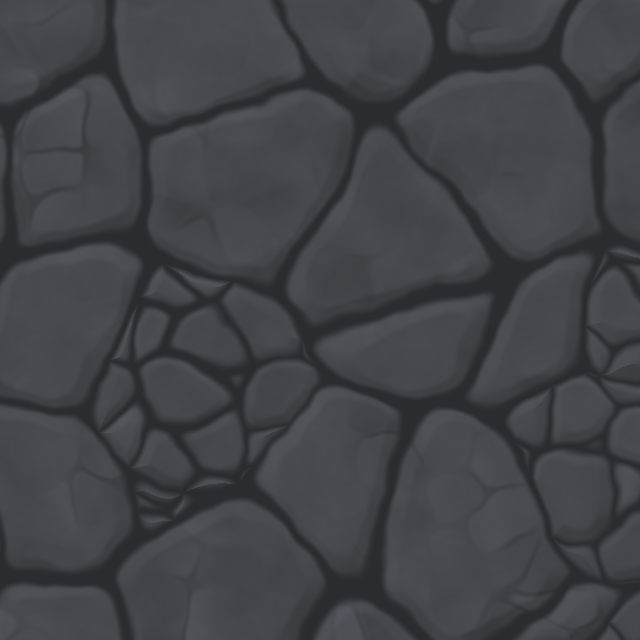
This texture is drawn by a Shadertoy shader. Its source:

```glsl
// Dark slate-grey stone wall: irregular bevelled rocks with soft, shadowed joints.

const float STONES_ACROSS = 4.1;
const float FINE_RATIO = 2.7;   // small stones per large stone, along one axis
const vec3 JOINT_COLOR = vec3(0.160, 0.178, 0.188);
const vec3 SLATE_TINT = vec3(0.965, 1.0, 1.065);
const vec2 LIGHT_DIR = vec2(-0.35, 0.94);

struct Stone {
    float edge;     // distance to the rounded outline
    vec2 outward;   // direction towards the nearest outline
    vec2 local;     // offset from the stone's site
    vec2 id;        // two random values per stone
};

vec2 hash2(vec2 p) {
    vec3 q = fract(p.xyx * vec3(0.1031, 0.1030, 0.0973));
    q += dot(q, q.yzx + 33.33);
    return fract((q.xx + q.yz) * q.zy);
}

// Gradient noise, roughly -0.7 to 0.7
float cornerSlope(vec2 cell, vec2 corner, vec2 f) {
    float angle = 6.2832 * hash2(cell + corner).x;
    return dot(vec2(cos(angle), sin(angle)), f - corner);
}

float gradientNoise(vec2 p) {
    vec2 cell = floor(p), f = p - cell;
    vec2 u = f * f * f * (f * (f * 6.0 - 15.0) + 10.0);
    float low = mix(cornerSlope(cell, vec2(0, 0), f), cornerSlope(cell, vec2(1, 0), f), u.x);
    float high = mix(cornerSlope(cell, vec2(0, 1), f), cornerSlope(cell, vec2(1, 1), f), u.x);
    return mix(low, high, u.y);
}

float fbm(vec2 p, int octaves) {
    float sum = 0.0, amplitude = 0.6;
    for (int i = 0; i < octaves; i++) {
        sum += amplitude * gradientNoise(p);
        p = mat2(1.6, 1.2, -1.2, 1.6) * p + 7.3;
        amplitude *= 0.5;
    }
    return sum;
}

vec2 siteOf(vec2 cell) {
    return cell + 0.5 + 0.82 * (hash2(cell) - 0.5);
}

float weightOf(vec2 cell, float sizeSpread) {
    return sizeSpread * hash2(cell + 51.7).x;
}

// Weighted Voronoi cells with straight sides and softened corners
Stone stoneAt(vec2 p, float sizeSpread, float cornerSharpness) {
    vec2 base = floor(p), home = base;
    float homePower = 1e3;
    for (int j = -2; j <= 2; j++)
    for (int i = -2; i <= 2; i++) {
        vec2 cell = base + vec2(i, j), d = p - siteOf(cell);
        float power = dot(d, d) - weightOf(cell, sizeSpread);
        if (power < homePower) { homePower = power; home = cell; }
    }
    vec2 homeSite = siteOf(home), outward = vec2(0);
    float total = 1e-9;
    for (int j = -2; j <= 2; j++)
    for (int i = -2; i <= 2; i++) {
        vec2 cell = base + vec2(i, j);
        if (cell == home) continue;
        vec2 site = siteOf(cell), d = p - site;
        float span = max(distance(site, homeSite), 0.05);
        float power = dot(d, d) - weightOf(cell, sizeSpread);
        float nearness = exp(-cornerSharpness * (power - homePower) / (2.0 * span));
        total += nearness;
        outward += nearness * (site - homeSite) / span;
    }
    return Stone(-log(total) / cornerSharpness, outward / total, p - homeSite, hash2(home + 17.3));
}

// Flat chiselled planes, each tilted its own way
float facetTone(Stone facet) {
    float angle = 6.2832 * facet.id.y;
    float tilt = dot(facet.local, vec2(cos(angle), sin(angle)));
    return (facet.id.x - 0.5 + 0.7 * tilt) * smoothstep(0.0, 0.1, facet.edge);
}

void mainImage(out vec4 fragColor, in vec2 fragCoord) {
    vec2 uv = fragCoord / iResolution.y;
    vec2 p = uv * STONES_ACROSS + vec2(3.2, 8.6);
    vec2 bend = vec2(fbm(p * 1.7, 3), fbm(p * 1.7 + 31.0, 3));
    vec2 warped = p + 0.13 * bend;

    Stone stone = stoneAt(warped, 0.5, 24.0);
    Stone fine = stoneAt(warped * FINE_RATIO + 40.0, 0.45, 18.0);
    float patchNoise = fbm(p * 1.3 + 12.0, 2);

    // Some large stones break into clusters of small ones
    bool broken = stone.id.x > 0.77;
    if (broken) {
        float fineEdge = fine.edge / FINE_RATIO;
        if (fineEdge < stone.edge) {
            stone.edge = fineEdge;
            stone.outward = fine.outward;
        }
        stone.id = fine.id;
    }

    // Stone face: broad mottling, brushed grain and worn facets
    float tone = 0.285 + 0.016 * (stone.id.y - 0.5);
    tone += 0.035 * fbm(p * 2.6 + 5.0, 4) + 0.008 * fbm(p * vec2(13.0, 17.0), 2);
    float facetAmount = broken ? 0.3 : smoothstep(-0.25, 0.25, patchNoise);
    tone += 0.040 * facetAmount * facetTone(fine);
    float crack = 1.0 - smoothstep(0.0, 0.07, fine.edge);
    tone -= 0.035 * crack * smoothstep(0.08, 0.3, patchNoise);

    // Bevel: lit upper rims, wide shaded flanks below
    float facing = dot(stone.outward, LIGHT_DIR);
    float rim = (broken ? 0.05 : 0.09) + 0.06 * gradientNoise(p * 2.3 + 70.0);
    float bevel = 1.0 - smoothstep(rim, rim + 0.045, stone.edge);
    tone += bevel * (facing > 0.0 ? 0.030 : 0.042) * facing;

    // Joint: soft dark gap of uneven width
    float gap = (broken ? 0.010 : 0.026) + 0.035 * gradientNoise(p * 1.5 + 90.0) - 0.010 * facing;
    gap = max(gap, 0.004);
    float face = smoothstep(gap - 0.015, gap + 0.035, stone.edge);
    vec3 color = mix(JOINT_COLOR, tone * SLATE_TINT, face);
    fragColor = vec4(color, 1.0);
}
```
